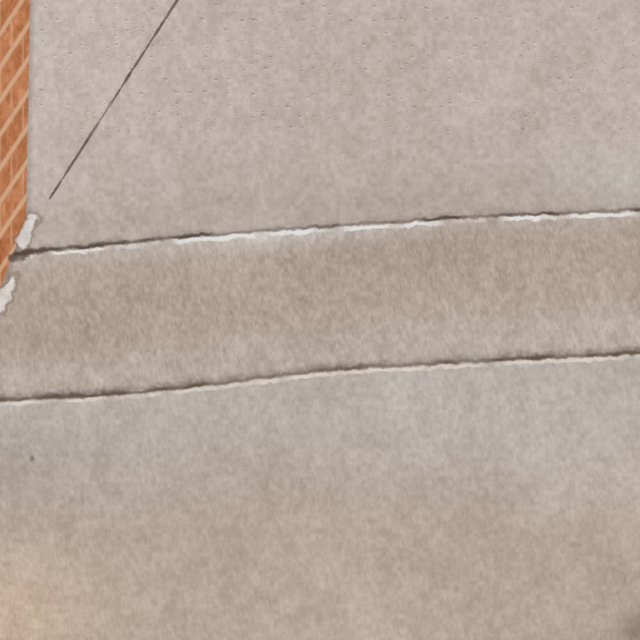
Write a Shadertoy shader that draws this texture.

```glsl
float hash(vec2 p) {
    vec3 q = fract(p.xyx * vec3(0.1031, 0.103, 0.0973));
    q += dot(q, q.yzx + 33.33);
    return fract((q.x + q.y) * q.z);
}

float noise(vec2 p) {
    vec2 i = floor(p), f = fract(p);
    f = f * f * (3.0 - 2.0 * f);
    return mix(mix(hash(i), hash(i + vec2(1, 0)), f.x),
               mix(hash(i + vec2(0, 1)), hash(i + vec2(1, 1)), f.x), f.y);
}

float fbm(vec2 p) {
    float sum = 0.0, amp = 0.5;
    for (int i = 0; i < 5; i++) {
        sum += amp * noise(p);
        p = mat2(1.6, 1.2, -1.2, 1.6) * p + 17.3;
        amp *= 0.5;
    }
    return sum;
}

float blob(vec2 p, vec2 center, vec2 size) {
    vec2 d = (p - center) / size;
    return exp(-dot(d, d));
}

float segment(vec2 p, vec2 a, vec2 b) {
    vec2 ab = b - a;
    return length(p - a - ab * clamp(dot(p - a, ab) / dot(ab, ab), 0.0, 1.0));
}

float upperJoint(float x) { return 0.6015 + 0.107 * x - 0.036 * x * x; }
float lowerJoint(float x) { return 0.375 + 0.052 * x + 0.022 * smoothstep(0.15, 0.6, x); }

// Scattered pits: dark in the middle, bright on the lower rim
float pits(vec2 p, float cells, float density) {
    vec2 id = floor(p * cells);
    vec2 d = fract(p * cells) - 0.3 - 0.4 * vec2(hash(id), hash(id + 71.0));
    d.x += 0.5 * d.y;
    float size = mix(0.08, 0.22, hash(id + 29.0));
    float dark = 1.0 - smoothstep(0.0, size, length(d * vec2(0.8, 1.2)));
    float rim = 1.0 - smoothstep(0.0, size, length((d + vec2(0, 0.15)) * vec2(0.8, 1.2)));
    return step(1.0 - density, hash(id + 53.0)) * (dark - 0.5 * rim);
}

// Broken gap with a ragged pale seal under it; d is the height above the gap
vec3 joint(vec3 col, vec2 p, float d, float gap, float shade, vec3 seal, vec3 dirt) {
    float seed = gap * 900.0;
    d += 0.005 * (fbm(vec2(p.x * 55.0, seed)) - 0.48);
    float crumbs = fbm(p * vec2(120, 150) + seed);
    float patches = smoothstep(0.3, 0.62, fbm(vec2(p.x * 20.0, seed + 5.0)));
    float bank = smoothstep(0.014, 0.001, d + 0.012 * (crumbs - 0.48)) * smoothstep(-0.004, 0.0, d);
    col *= 1.0 - shade * mix(0.5, 1.0, patches) * bank;

    float ragged = d + 0.0062 + 0.005 * (crumbs - 0.48);
    float width = 0.0005 + 0.006 * fbm(vec2(p.x * 75.0, seed + 8.0));
    float pale = 1.0 - smoothstep(width * 0.4, width + 0.0018, abs(ragged));
    col = mix(col, seal, pale * smoothstep(0.2, 0.6, fbm(vec2(p.x * 34.0, seed + 2.0))));

    float thick = gap * mix(0.7, 1.5, fbm(vec2(p.x * 48.0, seed + 11.0)));
    float dark = 1.0 - smoothstep(0.0, thick * 1.3, abs(d + 0.005 * (crumbs - 0.48)));
    return mix(col, dirt, dark * mix(0.4, 1.0, patches));
}

vec3 concrete(vec2 p, float above, float below) {
    float inSlab = smoothstep(-0.004, 0.004, above);
    float inApron = smoothstep(0.004, -0.004, below);
    vec3 slab = vec3(0.733, 0.685, 0.653);
    slab = mix(slab, vec3(0.69, 0.64, 0.60), 0.65 * exp(-pow((above - 0.035) / 0.045, 2.0)));
    slab = mix(slab, vec3(0.77, 0.75, 0.74), 0.5 * blob(p, vec2(0.98, 0.725), vec2(0.13, 0.035)));
    slab += 0.02 * blob(p, vec2(0.1, 0.88), vec2(0.12, 0.2));

    vec3 strip = vec3(0.69, 0.627, 0.576);
    strip = mix(strip, vec3(0.717, 0.668, 0.625), smoothstep(0.1, 0.025, below));
    float frost = 0.25 + 0.5 * blob(p, vec2(0.45, 0.63), vec2(0.17, 0.2));
    strip = mix(strip, vec3(0.78, 0.76, 0.75), frost * smoothstep(-0.045, -0.008, above));
    strip -= vec3(0.02, 0.025, 0.03) * blob(p, vec2(0.22, 0.5), vec2(0.14, 0.06));

    vec3 apron = mix(vec3(0.708, 0.648, 0.594), vec3(0.718, 0.68, 0.652), smoothstep(-0.25, -0.02, below));
    apron = mix(apron, vec3(0.745, 0.715, 0.70), 0.5 * blob(p, vec2(0.8, 0.32), vec2(0.25, 0.1)));
    apron = mix(apron, vec3(0.81, 0.71, 0.615), 0.65 * blob(p, vec2(0.0, 0.03), vec2(0.17, 0.11)));
    apron -= 0.03 * blob(p, vec2(0.08, 0.26), vec2(0.13, 0.07));
    apron -= 0.16 * blob(p, vec2(1.0, 0.015), vec2(0.04, 0.03));

    vec3 col = mix(mix(strip, slab, inSlab), apron, inApron);
    // Stains, mottling, brushed streaks and fine grain
    col += (fbm(p * 8.0 + 3.0) - 0.48) * vec3(0.055, 0.062, 0.07);
    col += (fbm(p * vec2(38, 32) + 9.0) - 0.48) * vec3(0.06, 0.065, 0.07);
    vec2 brushed = vec2(p.x + 0.15 * p.y, p.y);
    float streak = noise(brushed * vec2(210, 100)) + noise(brushed * vec2(330, 170)) - 1.0;
    col += streak * mix(0.05, 0.022, max(inSlab, inApron * 0.6));
    col += (fbm(p * vec2(125, 135)) - 0.48) * mix(0.095, 0.11, inSlab);
    float worn = smoothstep(0.73, 0.84, p.y);
    col -= worn * (0.11 * pits(p, 52.0, 0.25) + 0.11 * pits(p + 0.37, 90.0, 0.3));
    return col - 0.2 * blob(p, vec2(0.05, 0.284), vec2(0.003, 0.005));
}

vec3 brick(vec2 p) {
    vec2 q = vec2(p.x, p.y - 1.5 * p.x) * vec2(28, 19);
    float row = floor(q.y);
    float course = abs(fract(q.y) - 0.5);
    float head = abs(fract(q.x + 0.5 * mod(row, 2.0)) - 0.5);
    vec3 clay = mix(vec3(0.64, 0.39, 0.25), vec3(0.79, 0.54, 0.38), noise(vec2(row * 3.7, q.x * 2.0)));
    clay += 0.2 * (fbm(p * vec2(160, 90)) - 0.48);
    float mortar = max(smoothstep(0.31, 0.46, course), 0.5 * smoothstep(0.42, 0.48, head));
    return mix(clay, vec3(0.82, 0.67, 0.55), 0.85 * mortar);
}

void mainImage(out vec4 fragColor, in vec2 fragCoord) {
    vec2 p = fragCoord / iResolution.xy;
    float above = p.y - upperJoint(p.x), below = p.y - lowerJoint(p.x);
    vec3 col = concrete(p, above, below);

    // Two wide joints and the thin diagonal cut
    float upperGap = mix(0.0046, 0.0034, smoothstep(0.05, 0.3, p.x));
    col = joint(col, p, above, upperGap, 0.12, vec3(0.88, 0.87, 0.86), vec3(0.35, 0.3, 0.27));
    col = joint(col, p, below, 0.0039, 0.3, vec3(0.85, 0.81, 0.77), vec3(0.39, 0.32, 0.27));
    float cut = segment(p, vec2(0.078, 0.69), vec2(0.281, 1.006)) + 0.003 * (fbm(p * 80.0) - 0.48);
    col = mix(col, vec3(0.38, 0.33, 0.31), mix(0.4, 1.0, noise(p * 60.0)) * smoothstep(0.0032, 0.0004, cut));

    // Brick wall with its contact shadow
    float wallEdge = min(0.041 + 0.018 * (p.y - 0.66), 0.039 - 0.36 * (0.655 - p.y));
    float wall = p.x - wallEdge;
    col *= 1.0 - 0.12 * smoothstep(0.012, 0.0, wall) * smoothstep(0.53, 0.57, p.y);
    col = mix(col, brick(p), smoothstep(0.002, -0.002, wall));

    // Sealant at the foot of the wall, broken by the joint
    float ragged = 0.016 * (fbm(p * 75.0) - 0.48);
    float foot = min(segment(p, vec2(0.052, 0.66), vec2(0.034, 0.618)),
                     segment(p, vec2(0.019, 0.562), vec2(-0.002, 0.515))) + ragged;
    col = mix(col, vec3(0.46, 0.38, 0.33), 0.5 * smoothstep(0.015, 0.008, foot));
    col = mix(col, vec3(0.83, 0.8, 0.78) + 12.0 * ragged, smoothstep(0.0105, 0.005, foot));
    float gap = segment(p, vec2(0.02, 0.597), vec2(0.05, 0.607)) + ragged;
    col = mix(col, vec3(0.34, 0.27, 0.23), 0.8 * smoothstep(0.009, 0.002, gap));

    fragColor = vec4(clamp(col, 0.0, 1.0), 1.0);
}
```
